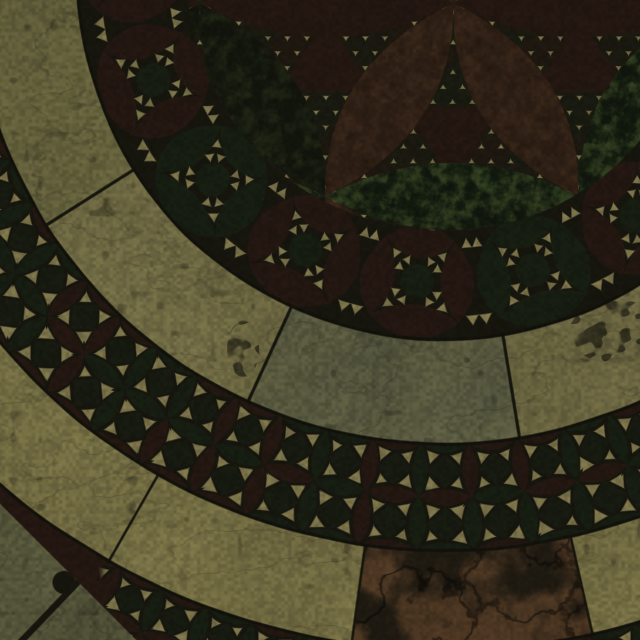
Give the GLSL for this texture, as a WebGL 1 fragment shader.

```glsl
precision highp float;
// Inlaid stone floor: marble rings around a flower lattice, roundels and mosaic bands.
uniform vec2 u_resolution;

const vec3 CREAM = vec3(0.47, 0.44, 0.28);
const vec3 GROUT = vec3(0.085, 0.082, 0.052);
const vec3 RED = vec3(0.135, 0.087, 0.064);
const vec3 GREEN = vec3(0.085, 0.110, 0.065);

float hash(vec2 p) {
  return fract(sin(dot(p, vec2(127.1, 311.7))) * 43758.5453);
}

float noise(vec2 p) {
  vec2 i = floor(p), f = fract(p);
  f = f * f * (3.0 - 2.0 * f);
  return mix(mix(hash(i), hash(i + vec2(1.0, 0.0)), f.x),
             mix(hash(i + vec2(0.0, 1.0)), hash(i + 1.0), f.x), f.y);
}

float fbm(vec2 p) {
  float sum = 0.0, amp = 0.5;
  for (int i = 0; i < 5; i++) {
    sum += amp * noise(p);
    p = mat2(1.6, 1.2, -1.2, 1.6) * p + 7.3;
    amp *= 0.5;
  }
  return sum;
}

float fill(float d) { return smoothstep(0.0016, -0.0016, d); }

float line(float d, float width) { return fill(abs(d) - width); }

float triangle(vec2 p, float r) {
  return max(abs(p.x) * 0.866 + p.y * 0.5, -p.y) - r * 0.5;
}

// Triangle whose tip points along the diagonal.
float cornerTriangle(vec2 p, float r) {
  return triangle(vec2(p.x - p.y, p.x + p.y) * 0.7071, r);
}

// Petal along the side of a square cell; q is folded so that q.x >= q.y >= 0.
float sidePetal(vec2 q, float h, float width) {
  return abs(q.x - h) - width * (1.0 - q.y * q.y / (h * h));
}

vec2 fold(vec2 p) {
  p = abs(p);
  return p.x > p.y ? p : p.yx;
}

// Grid of interlaced petals with four pale triangles per cell.
vec3 mosaicBand(vec2 g, float size) {
  vec2 id = floor(g), p = g - id - 0.5;
  vec2 axis = abs(p.x) > abs(p.y) ? vec2(sign(p.x), 0.0) : vec2(0.0, sign(p.y));
  vec2 q = fold(p) * size;
  float h = 0.5 * size;
  vec3 petal = mix(GREEN, RED, step(0.42, hash(floor(2.0 * id + axis + 1.5))));
  vec3 col = mix(GROUT, GREEN, 0.6 * fill(q.x + q.y - h * 0.65));
  col = mix(col, petal, fill(sidePetal(q, h, 0.31 * h)));
  vec2 wobble = (vec2(hash(id + sign(p)), hash(id - sign(p) + 9.0)) - 0.5) * 0.004;
  return mix(col, CREAM, fill(cornerTriangle(q - 0.51 * h + wobble, 0.29 * h)));
}

// Four petals around a star of small pale triangles.
vec3 roundel(vec2 p, float h, vec3 tint) {
  vec2 q = fold(p);
  vec3 col = mix(GROUT, GREEN, fill(length(p) - h * 0.42));
  col = mix(col, tint, fill(sidePetal(q, h, 0.42 * h)));
  float stones = min(cornerTriangle(q - 0.64 * h, 0.14 * h),
                     triangle(q - vec2(0.50, 0.31) * h, 0.13 * h));
  stones = min(stones, triangle(abs(p) - vec2(0.082, 0.058), 0.010));
  return mix(col, CREAM, fill(stones));
}

// Large petals on a triangular lattice, with pale chips between them.
vec3 flowerLattice(vec2 p) {
  float t = (0.307 - p.y) / 0.302;
  vec2 s = vec2((p.x - 0.508 - 0.2005 * t) / 0.396, t);
  vec2 f = fract(s);
  if (f.x + f.y > 1.0) f = 1.0 - f;
  vec3 b = vec3(f, 1.0 - f.x - f.y);
  vec3 along = b.yzx - b.zxy;
  vec3 d = (b * 0.866 - 0.150 * (1.0 - along * along)) * 0.37;
  vec2 c = fract(f * 13.0);
  float chip = 0.24 - min(min(c.x, c.y), 1.0 - c.x - c.y);
  float core = max(b.x, max(b.y, b.z)) - 0.46;
  vec3 col = mix(GROUT, mix(RED, GREEN, hash(floor(f * 6.5))), 0.7);
  col = mix(col, CREAM, fill(chip * 0.025) * step(0.0, core));
  col = mix(col, RED, fill(core * 0.3));
  float grain = fbm(p * 75.0);
  vec3 brown = vec3(0.185, 0.125, 0.083) * (0.7 + 0.6 * grain);
  vec3 leaf = mix(vec3(0.065, 0.09, 0.052), vec3(0.19, 0.24, 0.12), smoothstep(0.3, 0.8, grain));
  vec3 darkLeaf = mix(GROUT * 0.85, leaf, 0.4);
  vec3 slanted = p.x < 0.508 ? darkLeaf : (p.x > 0.903 ? leaf : brown);
  col = mix(col, slanted, fill(min(d.x, d.z)));
  return mix(col, t < 0.5 ? leaf : RED, fill(d.y));
}

vec3 marble(vec2 p, vec3 tint) {
  float cloud = fbm(p * 7.0), vein = abs(fbm(p * vec2(9.0, 15.0) + 4.0) - 0.48);
  float spots = smoothstep(0.82, 0.95, noise(p * 48.0));
  return tint * (0.88 + 0.25 * cloud - 0.12 * smoothstep(0.025, 0.0, vein) - 0.22 * spots);
}

void main() {
  vec2 p = gl_FragCoord.xy / u_resolution;
  p.y = 1.0 - p.y; // measured downward from the top edge
  vec2 v = p - vec2(0.694, -0.042);
  float r = length(v) + 0.0025 * (noise(p * 14.0) - 0.5), a = atan(v.y, v.x);

  // Central disc
  float k = floor((a - 1.658) / 0.377 + 0.5);
  vec2 local = vec2((a - 1.658 - k * 0.377) * 0.484, r - 0.484);
  vec3 ringed = roundel(local, 0.0625, abs(mod(k, 3.0) - 2.0) < 0.5 ? GREEN : RED);
  vec3 col = mix(ringed, flowerLattice(p), fill(r - 0.403));

  // Inner marble ring
  vec3 tint = a > 2.577 ? vec3(0.39, 0.378, 0.235) : vec3(0.415, 0.395, 0.25);
  float greySlab = step(1.41, a) * step(a, 2.0);
  float streak = fbm(vec2(dot(p, vec2(0.55, 0.83)) * 17.0, dot(p, vec2(0.83, -0.55)) * 3.0));
  tint = mix(tint, mix(vec3(0.30, 0.315, 0.235), vec3(0.40, 0.39, 0.265), streak), greySlab);
  vec3 inner = marble(p, tint);
  float scratch = smoothstep(0.60, 0.75, noise(mat2(60.0, 35.0, -30.0, 75.0) * p));
  float worn = max(fill(length((p - vec2(0.38, 0.545)) * vec2(1.4, 0.8)) - 0.035),
                   fill(length((p - vec2(0.97, 0.52)) * vec2(0.8, 1.3)) - 0.065));
  inner *= 1.0 - 0.5 * scratch * worn;
  float joint = min(abs(a - 2.577), min(abs(a - 2.0), abs(a - 1.41))) * r;
  inner = mix(inner, GROUT, line(joint, 0.0025));
  col = mix(col, inner, fill(0.573 - r));

  // Mosaic band
  vec3 band = mosaicBand(vec2(a * 9.88, (r - 0.736) / 0.083), 0.083);
  col = mix(col, band, fill(0.736 - r));

  // Outer marble ring with one brecciated red slab
  vec3 outer = marble(p + 3.0, vec3(0.44, 0.415, 0.255));
  float clasts = fbm(p * 20.0 + 2.0);
  vec3 breccia = mix(vec3(0.12, 0.10, 0.065), vec3(0.30, 0.215, 0.135), smoothstep(0.3, 0.7, clasts));
  breccia *= 1.0 - 0.45 * smoothstep(0.04, 0.0, abs(fbm(p * 13.0) - 0.5));
  outer = mix(outer, breccia, step(1.35, a) * step(a, 1.708));
  joint = min(abs(a - 2.089), min(abs(a - 1.708), abs(a - 1.35))) * r;
  outer = mix(outer, GROUT, line(joint, 0.002));
  col = mix(col, outer, fill(0.902 - r));

  // Outer border and corner slabs
  vec3 border = mix(RED, mosaicBand(vec2(a * 14.0, (r - 1.058) / 0.075), 0.075), smoothstep(0.15, 0.17, p.x));
  col = mix(col, border, fill(1.058 - r));
  float corner = (0.787 + p.x - p.y) * 0.7071;
  vec3 slab = marble(p + 8.0, vec3(0.32, 0.32, 0.22));
  slab = mix(slab, GROUT, line(dot(p - vec2(0.035, 1.0), vec2(0.72, 0.69)), 0.005));
  slab = mix(slab, GROUT, fill(length(p - vec2(0.10, 0.91)) - 0.018));
  col = mix(col, slab, fill(corner));

  // Grout along every circle, then fine stone grain
  float rim = min(min(abs(r - 0.573), abs(r - 0.736)), min(abs(r - 0.902), abs(r - 1.058)));
  col = mix(col, GROUT * 0.8, line(rim, 0.0025));
  col *= 0.88 + 0.24 * noise(p * 190.0);
  gl_FragColor = vec4(col, 1.0);
}
```
